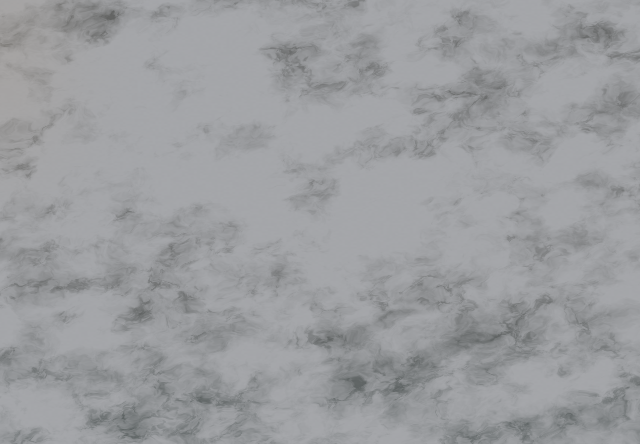
Give the GLSL for this texture, as a Shadertoy shader.

```glsl
#define CLEAN vec3(0.645, 0.651, 0.664)
#define STAIN vec3(0.388, 0.394, 0.392)
#define WARM_TINT vec3(0.004, -0.010, -0.026)
#define COOL_TINT vec3(-0.016, 0.002, 0.005)
#define TILT 0.17
#define STRETCH 1.6
#define WARP 0.55
#define STAIN_START 0.36
#define STAIN_FULL 1.00
#define THREADS 0.12
#define ROUGHNESS 0.67
#define GRAIN 0.007

float hash(vec2 p) {
    vec3 q = fract(p.xyx * vec3(0.1031, 0.1030, 0.0973));
    q += dot(q, q.yzx + 33.33);
    return fract((q.x + q.y) * q.z);
}

float noise(vec2 p) {
    vec2 cell = floor(p), f = fract(p);
    f = f * f * f * (f * (f * 6.0 - 15.0) + 10.0);
    float low = mix(hash(cell), hash(cell + vec2(1, 0)), f.x);
    float high = mix(hash(cell + vec2(0, 1)), hash(cell + vec2(1, 1)), f.x);
    return mix(low, high, f.y);
}

// Layered noise, scaled to stay within 0..1
float fbm(vec2 p, int octaves) {
    float sum = 0.0, total = 0.0, amp = 0.5;
    mat2 turn = mat2(1.94, 0.50, -0.50, 1.94);
    for (int i = 0; i < octaves; i++) {
        sum += amp * noise(p);
        total += amp;
        amp *= ROUGHNESS;
        p = turn * p + 17.3;
    }
    return sum / total;
}

float softPatch(vec2 p, vec2 centre, vec2 radius) {
    vec2 d = (p - centre) / radius;
    return exp(-dot(d, d));
}

// Broad areas where the stone is more heavily stained
float stainLayout(vec2 p) {
    float foot = 1.0 - smoothstep(0.05, 0.58, p.y);
    float upperLeft = softPatch(p, vec2(0.42, 0.93), vec2(0.38, 0.15));
    float leftEdge = softPatch(p, vec2(0.02, 0.78), vec2(0.15, 0.20));
    float upperRight = softPatch(p, vec2(1.18, 0.90), vec2(0.34, 0.11));
    float rightEdge = softPatch(p, vec2(1.30, 0.60), vec2(0.28, 0.16));
    float clearing = softPatch(p, vec2(0.70, 0.66), vec2(0.35, 0.16));
    return 0.16 * foot + 0.15 * (upperLeft + leftEdge + rightEdge)
         + 0.11 * upperRight - 0.08 * clearing - 0.085;
}

void mainImage(out vec4 fragColor, in vec2 fragCoord) {
    vec2 p = fragCoord / iResolution.y;

    // Tilted coordinates, stretched along the veins
    float c = cos(TILT), s = sin(TILT);
    vec2 q = vec2(c * p.x + s * p.y, (c * p.y - s * p.x) * STRETCH) + 4.0;

    // Mottled clouds with ragged edges
    vec2 warp = vec2(fbm(q * 8.0, 4), fbm(q * 8.0 + 31.7, 4)) - 0.5;
    float broad = fbm(q * 2.6 + 9.1, 3) - 0.5;
    float detail = fbm(q * 7.5 + WARP * warp, 6) - 0.5;
    float cloud = 0.5 + 1.25 * detail + 0.4 * broad + stainLayout(p);

    // Short broken threads, strongest inside the clouds
    float ridge = abs(fbm(q * 14.0 + 2.0 * WARP * warp + 52.0, 5) - 0.5);
    float thread = 1.0 - smoothstep(0.0, 0.11, ridge);
    float broken = smoothstep(0.40, 0.62, noise(q * 19.0 + 73.0));
    cloud += THREADS * (thread * (0.5 + broken) - 0.4) * smoothstep(0.38, 0.65, cloud);
    float stain = pow(clamp((cloud - STAIN_START) / (STAIN_FULL - STAIN_START), 0.0, 1.0), 1.45);

    // Stone colour, warmer at the upper left and cooler low down
    vec3 color = mix(CLEAN, STAIN, stain);
    float warmth = softPatch(p, vec2(0.0, 0.88), vec2(0.18, 0.28));
    float coolness = stain * (1.0 - smoothstep(0.0, 0.45, p.y));
    color += WARM_TINT * warmth + COOL_TINT * coolness;
    color += GRAIN * (noise(p * vec2(150.0, 260.0)) - 0.5);

    fragColor = vec4(color, 1.0);
}
```
